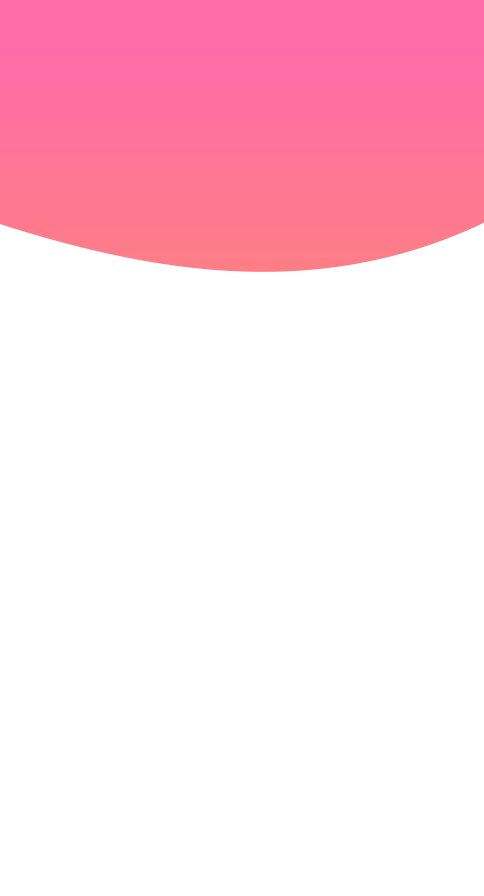
This background is drawn by a WebGL 1 fragment shader. Its source:

```glsl
precision highp float;
// Draws a white page under a pink-to-coral header with a lopsided curved lower edge.
uniform vec2 u_resolution;

// Height of the header's lower edge: a skewed bowl, lowest just right of centre.
float headerEdge(float x) {
  float t = x - 0.543;
  return 0.6966 + t * t * (0.2252 + 0.0817 * t);
}

// Vertical gradient, flat near the top and warming towards the edge.
vec3 headerColor(float y) {
  vec3 pink = vec3(1.0, 0.424, 0.660);
  vec3 coral = vec3(0.992, 0.494, 0.525);
  return mix(pink, coral, clamp((0.94 - y) / 0.243, 0.0, 1.0));
}

void main() {
  vec2 uv = gl_FragCoord.xy / u_resolution;

  // Coverage over one pixel smooths the curve.
  float coverage = clamp((uv.y - headerEdge(uv.x)) * u_resolution.y + 0.5, 0.0, 1.0);
  vec3 color = mix(vec3(1.0), headerColor(uv.y), coverage);

  gl_FragColor = vec4(color, 1.0);
}
```
